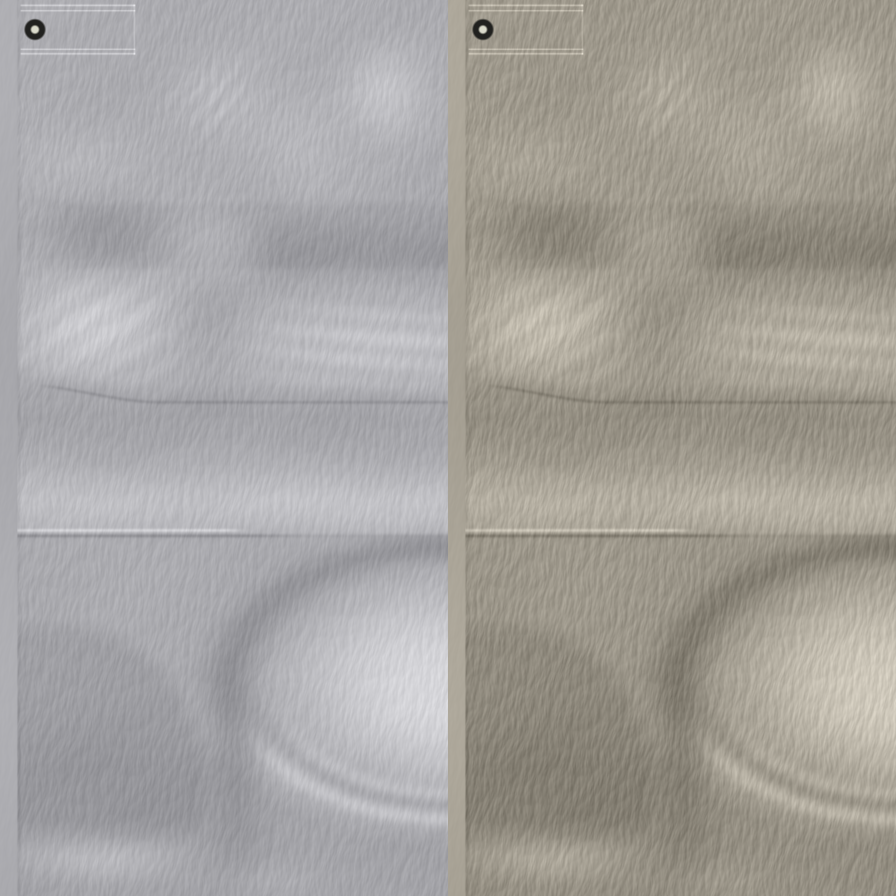
Write a three.js fragment shader that draws this texture.

```glsl
varying vec2 vUv;

vec2 hash2(vec2 p) {
  vec3 a = fract(vec3(p.xyx) * vec3(0.1031, 0.1030, 0.0973));
  a += dot(a, a.yzx + 33.33);
  return fract((a.xx + a.yz) * a.zy);
}

// Distance to the nearest scattered cell centre
float cellular(vec2 p) {
  vec2 cell = floor(p), local = fract(p);
  float nearest = 2.0;
  for (int j = -1; j <= 1; j++) {
    for (int i = -1; i <= 1; i++) {
      vec2 step2 = vec2(float(i), float(j));
      vec2 d = step2 + hash2(cell + step2) - local;
      nearest = min(nearest, dot(d, d));
    }
  }
  return sqrt(nearest);
}

// Stretched cells lit from one side
float embossedFibre(vec2 p, vec2 scale) {
  vec2 s = p * scale;
  return cellular(s) - cellular(s + vec2(0.4, 0.15));
}

float waves(vec2 p) {
  return sin(p.x * 23.0 + 2.0 * sin(p.y * 17.0)) + 0.5 * sin(p.y * 61.0 + p.x * 37.0);
}

float blob(vec2 p, vec2 centre, vec2 size) {
  vec2 d = (p - centre) / size;
  return exp(-dot(d, d));
}

float line(float x, float at, float width) {
  float d = (x - at) / width;
  return exp(-d * d);
}

float span(float x, float from, float to, float soft) {
  return smoothstep(from - soft, from + soft, x) * (1.0 - smoothstep(to - soft, to + soft, x));
}

// Creased and shaded upper panel, y measured downward
float upperTone(vec2 p) {
  float t = 0.43;
  float arcs = sin((p.y + 0.3 * p.x + 2.0 * p.x * p.x) * 220.0);
  t += blob(p, vec2(0.245, 0.11), vec2(0.05, 0.045)) * (0.12 + 0.06 * arcs);
  t += 0.24 * blob(p, vec2(0.43, 0.105), vec2(0.045, 0.05));
  t += 0.10 * blob(p, vec2(0.34, 0.165), vec2(0.05, 0.06));
  t += 0.08 * blob(p, vec2(0.10, 0.18), vec2(0.10, 0.04));
  t -= 0.07 * span(p.y, 0.227, 0.30, 0.006) * smoothstep(0.03, 0.09, p.x);
  t -= 0.14 * blob(p, vec2(0.125, 0.265), vec2(0.06, 0.04));
  t -= 0.13 * span(p.x, 0.29, 0.6, 0.03) * line(p.y, 0.282, 0.038);
  t += 0.15 * blob(p, vec2(0.23, 0.27), vec2(0.05, 0.045));
  t -= 0.09 * blob(p, vec2(0.235, 0.36), vec2(0.045, 0.08));
  float rays = sin((p.y + 0.65 * p.x) * 170.0);
  t += blob(p, vec2(0.105, 0.365), vec2(0.085, 0.06)) * (0.29 + 0.05 * rays);
  float ripples = sin((p.y - 0.25 * p.x + 0.2 * p.x * p.x) * 230.0);
  t += blob(p, vec2(0.43, 0.385), vec2(0.15, 0.05)) * (0.22 + 0.05 * ripples);
  // Hem crease and the rolled band under it
  float hem = 0.449 - 0.02 * (1.0 - smoothstep(0.02, 0.18, p.x));
  t -= 0.17 * line(p.y, hem, 0.0022) * smoothstep(0.03, 0.08, p.x);
  t -= 0.09 * smoothstep(hem - 0.025, hem, p.y) * (1.0 - smoothstep(0.46, 0.53, p.y));
  t += 0.23 * line(p.y, 0.562, 0.034) * (0.75 + 0.5 * p.x);
  return t;
}

// Swelling dome and low hump on the lower panel
float lowerTone(vec2 p) {
  float t = 0.42;
  float d = length((p - vec2(0.5, 0.765)) / vec2(0.245, 0.155));
  float low = smoothstep(0.77, 0.87, p.y);
  t -= 0.22 * line(d, 1.0, 0.11) * (1.0 - low);
  t += 0.42 * (1.0 - smoothstep(0.15, 0.98, d));
  t += low * (0.24 * line(d, 0.96, 0.06) + 0.12 * line(d, 0.78, 0.05) - 0.05 * line(d, 0.86, 0.04));
  t -= 0.15 * blob(p, vec2(0.262, 0.87), vec2(0.03, 0.09));
  t -= 0.08 * smoothstep(1.03, 1.2, d) * low;
  float hump = length((p - vec2(0.065, 0.88)) / vec2(0.165, 0.185));
  t -= 0.12 * (1.0 - smoothstep(0.9, 1.08, hump)) * (1.0 - smoothstep(0.91, 0.95, p.y));
  t += 0.20 * blob(p, vec2(0.11, 0.96), vec2(0.09, 0.022));
  t += 0.10 * blob(p, vec2(0.31, 0.985), vec2(0.06, 0.02));
  return t;
}

void main() {
  float warm = step(0.5, vUv.x);
  vec2 p = vec2(vUv.x - 0.5 * warm, 1.0 - vUv.y);
  float cloth = smoothstep(0.0185, 0.0205, p.x);

  float tone = mix(upperTone(p), lowerTone(p), smoothstep(0.592, 0.602, p.y));
  tone += 0.012 * waves(p);

  // Fibres
  vec2 bent = p + vec2(0.12 * p.y + 0.0015 * waves(p * 2.0), 0.0);
  float grain = embossedFibre(bent, vec2(150.0, 38.0)) + 0.7 * embossedFibre(bent + 3.7, vec2(290.0, 95.0));
  tone += grain * mix(0.13, 0.18, warm);

  // Stitched seam
  float seamFade = 1.0 - 0.75 * smoothstep(0.26, 0.36, p.x);
  tone += 0.28 * line(p.y, 0.592, 0.002) * (1.0 - smoothstep(0.25, 0.28, p.x));
  tone -= 0.26 * line(p.y, 0.598, 0.0022) * seamFade;

  // Smooth edge strip
  float strip = mix(0.43, 0.53, warm) + 0.04 * sin(p.y * 9.0 + 1.0) + 0.03 * grain;
  tone = mix(strip, tone, cloth);
  tone -= 0.07 * line(p.x, 0.021, 0.002);

  // Label border and rivet
  float across = span(p.x, 0.023, 0.151, 0.001);
  float rails = line(p.y, 0.006, 0.0012) + line(p.y, 0.012, 0.001) + line(p.y, 0.055, 0.001) + line(p.y, 0.060, 0.0012);
  tone += 0.32 * across * rails;
  tone += 0.25 * line(p.x, 0.150, 0.0012) * span(p.y, 0.005, 0.061, 0.001);
  float rivet = length(p - vec2(0.039, 0.033));

  vec3 shade = mix(vec3(0.50, 0.50, 0.52), vec3(0.42, 0.40, 0.355), warm);
  vec3 light = mix(vec3(0.90, 0.90, 0.915), vec3(0.88, 0.855, 0.80), warm);
  vec3 colour = mix(shade, light, tone);
  colour = mix(colour, vec3(0.13, 0.13, 0.12), 1.0 - smoothstep(0.010, 0.013, rivet));
  colour = mix(colour, vec3(0.86, 0.86, 0.80), 1.0 - smoothstep(0.003, 0.006, rivet));
  gl_FragColor = vec4(colour, 1.0);
}
```
